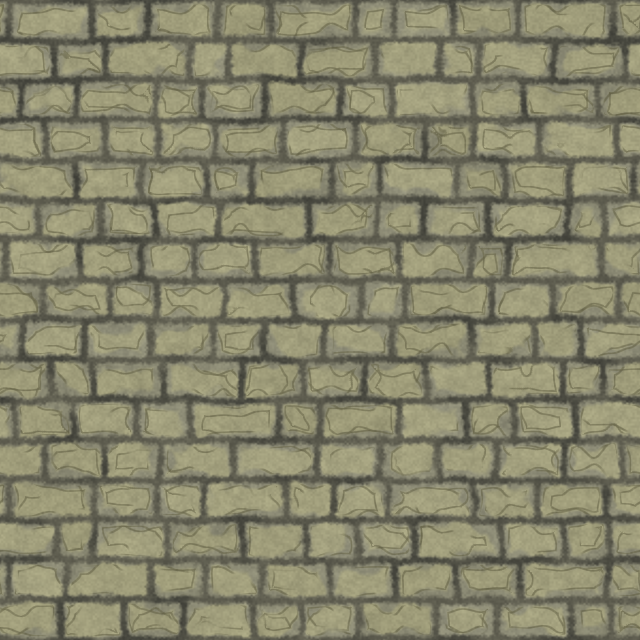
Give the GLSL for this texture, as a Shadertoy shader.

```glsl
// Weathered wall of sandy bricks: 16 staggered courses of about 10, with soft dark joints.

float hash(vec2 p) {
    return fract(sin(dot(p, vec2(127.1, 311.7))) * 43758.5);
}

// Value noise with the given number of cells across the canvas, tiling at its edges
float noise(vec2 uv, float cells) {
    vec2 p = uv * cells, i = floor(p), f = fract(p);
    f = f * f * (3.0 - 2.0 * f);
    vec2 a = mod(i, cells), b = mod(i + 1.0, cells);
    return mix(mix(hash(a), hash(vec2(b.x, a.y)), f.x),
               mix(hash(vec2(a.x, b.y)), hash(b), f.x), f.y);
}

// Position of a vertical joint, in bricks
float joint(float i, float row) {
    return i + 0.5 * (hash(vec2(mod(i, 10.0), row + 31.0)) - 0.5);
}

// Depth inside the brick at p: zero on the joint, growing inwards
float brickDepth(vec2 p, out vec2 id) {
    float row = floor(p.y * 16.0);
    float wrapped = mod(row, 16.0);
    float x = p.x * 10.0 + 0.2 + 0.45 * mod(wrapped, 2.0) + 0.25 * hash(vec2(wrapped, 7.0));
    float i = floor(x);
    if (x < joint(i, wrapped)) i -= 1.0;
    else if (x > joint(i + 1.0, wrapped)) i += 1.0;
    float left = joint(i, wrapped), right = joint(i + 1.0, wrapped);
    id = vec2(mod(i, 10.0), wrapped);

    vec2 halfSize = vec2((right - left) / 20.0, 1.0 / 32.0);
    vec2 q = vec2((x - 0.5 * (left + right)) / 10.0, p.y - (row + 0.5) / 16.0);
    vec2 d = abs(q) - halfSize + 0.011;
    return 0.011 - length(max(d, 0.0)) - min(max(d.x, d.y), 0.0);
}

void mainImage(out vec4 fragColor, in vec2 fragCoord) {
    vec2 uv = fragCoord / iResolution.xy;

    // Uneven joints
    vec2 wobble = vec2(noise(uv, 28.0), noise(uv + 0.37, 24.0)) - 0.5;
    vec2 id;
    float depth = brickDepth(uv + 0.007 * wobble, id);

    // Grain at three scales
    float fine = noise(uv, 300.0) - 0.5;
    float medium = noise(uv + 0.21, 140.0) - 0.5;
    float mottle = noise(uv + 0.53, 60.0) - 0.5;

    // Pale worn face inside a greyer rim
    float face = depth - 0.011 + 0.024 * (noise(uv + 0.13, 34.0) - 0.5);
    float worn = smoothstep(-0.005, 0.005, face + 0.004 * medium + 0.005 * mottle);
    vec3 color = mix(vec3(0.55, 0.545, 0.46), vec3(0.63, 0.62, 0.485), worn);
    color += 0.05 * mottle * vec3(1.0, 0.98, 0.75);
    color += 0.03 * (hash(id + 3.0) - 0.5);

    // Broken hairline scratches that wander around the face
    for (float k = 0.0; k < 2.0; k++) {
        vec2 shift = vec2(0.13 + 0.31 * k, 0.13 + 0.17 * k);
        float contour = depth - 0.012 - 0.003 * k + 0.028 * (noise(uv + shift, 34.0 + 4.0 * k) - 0.5);
        float slope = max(fwidth(contour) * iResolution.y, 0.3);
        float line = 1.0 - smoothstep(0.0003, 0.0021, abs(contour) / slope);
        float broken = smoothstep(0.4, 0.55, noise(uv + 0.71 + 0.2 * k, 22.0));
        line *= broken * smoothstep(0.007, 0.010, depth);
        color = mix(color, vec3(0.41, 0.40, 0.29), 0.6 * line);
    }

    // Soft mortar, darker in patches
    float shade = smoothstep(0.35, 0.9, noise(uv + 0.45, 18.0));
    vec3 mortar = mix(vec3(0.375, 0.37, 0.315), vec3(0.28, 0.28, 0.245), shade);
    float gap = 1.0 - smoothstep(0.001, 0.0095, depth + 0.003 * medium + 0.002 * fine);
    color = mix(color, mortar, gap);

    color += (0.055 * fine + 0.035 * medium) * vec3(1.0, 1.0, 0.85);
    fragColor = vec4(color, 1.0);
}
```
